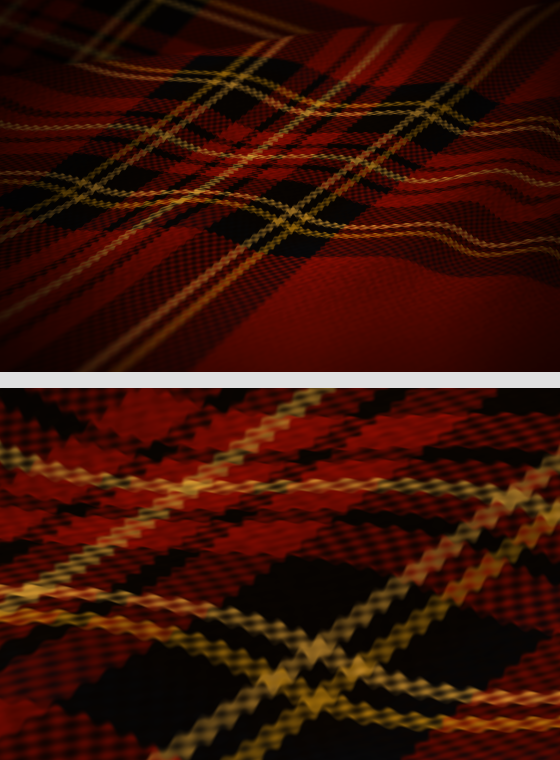
Top: the whole. Bottom: its middle third, enlarged.
This texture is drawn by a WebGL 1 fragment shader. Its source:

```glsl
precision highp float;
uniform vec2 u_resolution;

const vec3 RED = vec3(0.365, 0.030, 0.002);
const vec3 BLACK = vec3(0.030, 0.014, 0.004);
const vec3 NAVY = vec3(0.022, 0.020, 0.022);
const vec3 CREAM = vec3(0.58, 0.41, 0.13);
const vec3 YELLOW = vec3(0.52, 0.35, 0.03);

// Sett layout, measured from the centre stripe to the paired stripes
const float PERIOD = 5.6;
const float BAND_INNER = 0.5;
const float BAND_OUTER = 1.5;
const float GUARD_AT = 0.22;
const float PAIR_GAP = 0.09;
const float STRIPE_HALF = 0.041;
const float THREADS = 12.0;
const float TAU = 6.28319;

// Cloth axes in units of the canvas height
const vec2 CLOTH_ORIGIN = vec2(0.686, 0.586);
const vec2 CLOTH_U = vec2(0.280, -0.036);
const vec2 CLOTH_V = vec2(0.175, 0.138);
const vec2 BACK_ORIGIN = vec2(0.0, 0.945);
const vec2 BACK_U = vec2(0.255, -0.086);
const vec2 BACK_V = vec2(0.167, 0.167);
const float NEAR_SPREAD = 0.17;
const float FOLD_HEIGHT = 0.12;

float hash(vec2 p) {
  vec3 q = fract(vec3(p.xyx) * 0.1031);
  q += dot(q, q.yzx + 33.33);
  return fract((q.x + q.y) * q.z);
}

float noise(vec2 p) {
  vec2 i = floor(p), f = fract(p);
  f = f * f * (3.0 - 2.0 * f);
  return mix(mix(hash(i), hash(i + vec2(1.0, 0.0)), f.x),
             mix(hash(i + vec2(0.0, 1.0)), hash(i + 1.0), f.x), f.y);
}

float bump(vec2 p, vec2 centre, vec2 radius) {
  vec2 d = (p - centre) / radius;
  return exp(-dot(d, d));
}

// Coordinates of p along two skewed axes
vec2 skew(vec2 p, vec2 a, vec2 b) {
  return vec2(p.x * b.y - p.y * b.x, a.x * p.y - a.y * p.x) / (a.x * b.y - a.y * b.x);
}

float stripe(float s, float at, float halfWidth, float soft) {
  return 1.0 - smoothstep(halfWidth - soft, halfWidth + soft, abs(s - at));
}

// Thread colour across one mirrored repeat
vec3 sett(float s, float soft) {
  float a = abs(mod(s + 0.5 * PERIOD, PERIOD) - 0.5 * PERIOD);
  float band = smoothstep(BAND_INNER - soft, BAND_INNER + soft, a)
             - smoothstep(BAND_OUTER - soft, BAND_OUTER + soft, a);
  vec3 dark = mix(BLACK, NAVY, smoothstep(1.2, 1.35, a));
  vec3 col = mix(RED, dark, band);
  col = mix(col, BLACK, stripe(a, GUARD_AT, 0.045, soft));
  col = mix(col, CREAM, stripe(a, 0.0, STRIPE_HALF, soft));
  col = mix(col, CREAM, stripe(a, 1.0 - PAIR_GAP, STRIPE_HALF, soft));
  return mix(col, YELLOW, stripe(a, 1.0 + PAIR_GAP, STRIPE_HALF, soft));
}

// Staggered threads of both directions, fading out of focus
vec3 weave(vec2 c, float blur) {
  float sharp = 1.0 - 0.8 * blur;
  vec2 t = TAU * THREADS * c;
  float over = sin(t.x) * cos(t.y);
  float soft = 0.014 + 0.03 * blur;
  vec2 jag = c + vec2(0.012, -0.012) * sharp * sin(t.x + t.y);
  vec3 col = mix(sett(jag.x, soft), sett(jag.y, soft), 0.5 + 0.33 * over * sharp);
  float grain = noise(c * vec2(38.0, 30.0)) - 0.5;
  return col * (1.0 + sharp * (0.25 * grain + 0.10 * over));
}

void main() {
  vec2 p = gl_FragCoord.xy / u_resolution.y;
  float aspect = u_resolution.x / u_resolution.y;

  // Front cloth: rolling folds, then widening towards the viewer
  float along = p.x - 0.94;
  float tighten = max(along, 0.0);
  float phase = 9.0 * along + 12.0 * tighten * tighten - 18.0 * (p.y - 0.41);
  float calm = smoothstep(0.1, 0.36, p.y);
  vec2 c = skew(p - CLOTH_ORIGIN, CLOTH_U, CLOTH_V);
  c.y += FOLD_HEIGHT * calm * cos(phase)
       - 0.25 * bump(p, vec2(0.25, 0.79), vec2(0.35, 0.12))
       - 0.20 * bump(p, vec2(0.50, 0.48), vec2(0.16, 0.08))
       - 0.24 * bump(p, vec2(1.50, 0.51), vec2(0.22, 0.08));
  c.x += 0.13 * bump(p, vec2(0.42, 0.42), vec2(0.22, 0.14))
       + 0.22 * bump(p, vec2(1.25, 0.97), vec2(0.4, 0.14));
  vec2 pivot = vec2(1.0, -1.0);
  c = pivot + (c - pivot) / (1.0 + NEAR_SPREAD * max(-c.y - 1.0, 0.0));

  // Back cloth beyond the ridge
  vec2 back = skew(p - BACK_ORIGIN, BACK_U, BACK_V);
  float ridge = 0.797 + 0.13 * p.x + 0.006 * sin(9.0 * p.x);
  float behind = smoothstep(-0.006, 0.006, p.y - ridge);

  float blur = smoothstep(0.12, 0.48, abs(p.y - 0.50));
  vec3 front = weave(c, blur) * (1.0 + 0.14 * calm * sin(phase + 0.6));
  vec3 rear = weave(back, 1.0) * (0.65 + 0.25 * smoothstep(0.0, 0.12, p.y - ridge));
  vec3 col = mix(front, rear, behind);

  // Soft patches of light and a heavy vignette
  col *= 0.90 + 0.20 * noise(p * 5.0);
  vec2 fromCentre = (p - vec2(0.52 * aspect, 0.50)) * vec2(1.45 / aspect, 1.1);
  col *= 1.04 - 0.78 * smoothstep(0.22, 0.96, length(fromCentre));
  gl_FragColor = vec4(col, 1.0);
}
```
